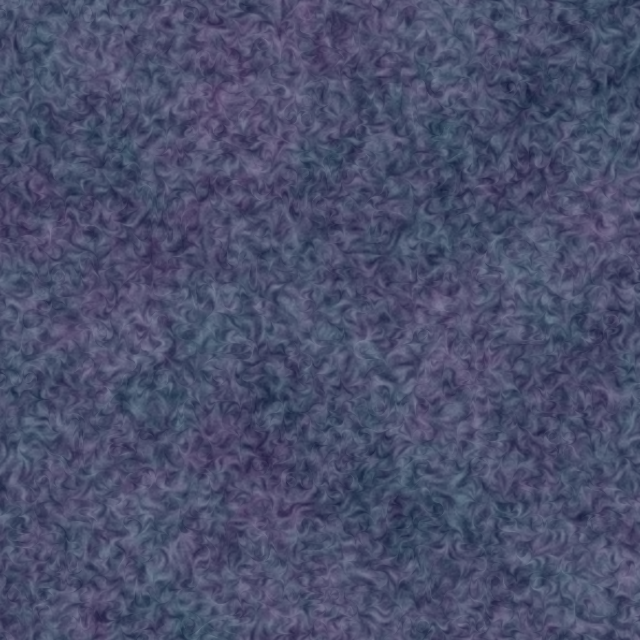
Write a WebGL 2 fragment shader that draws this texture.

```glsl
#version 300 es
precision highp float;

uniform vec2 u_resolution;
out vec4 outColor;

const vec3 BASE_COLOR = vec3(0.293, 0.313, 0.427);
const vec3 TONE_COLOR = vec3(1.0, 1.0, 0.95);
const vec3 TINT_COLOR = vec3(0.075, -0.045, 0.01);

const float FIBRE_DENSITY = 165.0;  // fibre widths across the canvas
const float CURL_DENSITY = 44.0;    // bends across the canvas
const float CURL_AMOUNT = 9.0;      // spread of fibre angles, radians
const float FIBRE_LEAN = 0.85;      // mean fibre angle, radians
const int HALF_STEPS = 4;
const float STEP_LENGTH = 0.4;      // in fibre widths
const float FIBRE_CONTRAST = 0.36;
const float GRAIN_DENSITY = 290.0;
const float GRAIN_CONTRAST = 0.05;
const float MOTTLE_CONTRAST = 0.12;

float hash(vec2 cell) {
    uvec2 q = uvec2(ivec2(cell)) * uvec2(1597u, 3571u);
    uint n = (q.x ^ (q.y << 8)) * 747796u + q.y * 2891u;
    n = (n ^ (n >> 15)) * 277803u;
    n = (n ^ (n >> 13)) * 668265u;
    n ^= n >> 16;
    return float(n & 65535u) / 65535.0;
}

float noise(vec2 p) {
    vec2 cell = floor(p);
    vec2 f = p - cell;
    f = f * f * (3.0 - 2.0 * f);
    float low = mix(hash(cell), hash(cell + vec2(1.0, 0.0)), f.x);
    float high = mix(hash(cell + vec2(0.0, 1.0)), hash(cell + 1.0), f.x);
    return mix(low, high, f.y);
}

// Centred noise in two octaves, turned to hide the lattice
float mottle(vec2 p) {
    vec2 turned = mat2(0.8, 0.6, -0.6, 0.8) * p;
    return 0.6 * noise(turned) + 0.4 * noise(p * 2.7 + 31.0) - 0.5;
}

vec2 fibreDirection(vec2 uv) {
    float bend = noise(uv * CURL_DENSITY + 57.0) - 0.5;
    float angle = FIBRE_LEAN + CURL_AMOUNT * bend;
    return vec2(cos(angle), sin(angle));
}

// Noise smeared along the curling direction field, both ways
float fibres(vec2 uv) {
    float sum = noise(uv * FIBRE_DENSITY) - 0.5;
    float total = 1.0;
    for (int side = -1; side <= 1; side += 2) {
        vec2 p = uv;
        for (int i = 1; i <= HALF_STEPS; i++) {
            p += float(side) * fibreDirection(p) * STEP_LENGTH / FIBRE_DENSITY;
            float weight = 1.0 - float(i) / float(HALF_STEPS + 2);
            sum += weight * (noise(p * FIBRE_DENSITY) - 0.5);
            total += weight;
        }
    }
    return sum / total;
}

void main() {
    vec2 uv = gl_FragCoord.xy / min(u_resolution.x, u_resolution.y);

    // Fine pile
    float tone = FIBRE_CONTRAST * fibres(uv);
    tone += GRAIN_CONTRAST * (noise(uv * GRAIN_DENSITY + 13.0) - 0.5);

    // Broad wear and dye variation
    tone += MOTTLE_CONTRAST * mottle(uv * 6.0 + 5.0);
    float tint = mottle(uv * 8.0 + 71.0) + 0.4 * (noise(uv * 50.0 + 19.0) - 0.5);

    vec3 color = BASE_COLOR + TONE_COLOR * tone + TINT_COLOR * tint;
    outColor = vec4(clamp(color, 0.0, 1.0), 1.0);
}
```
